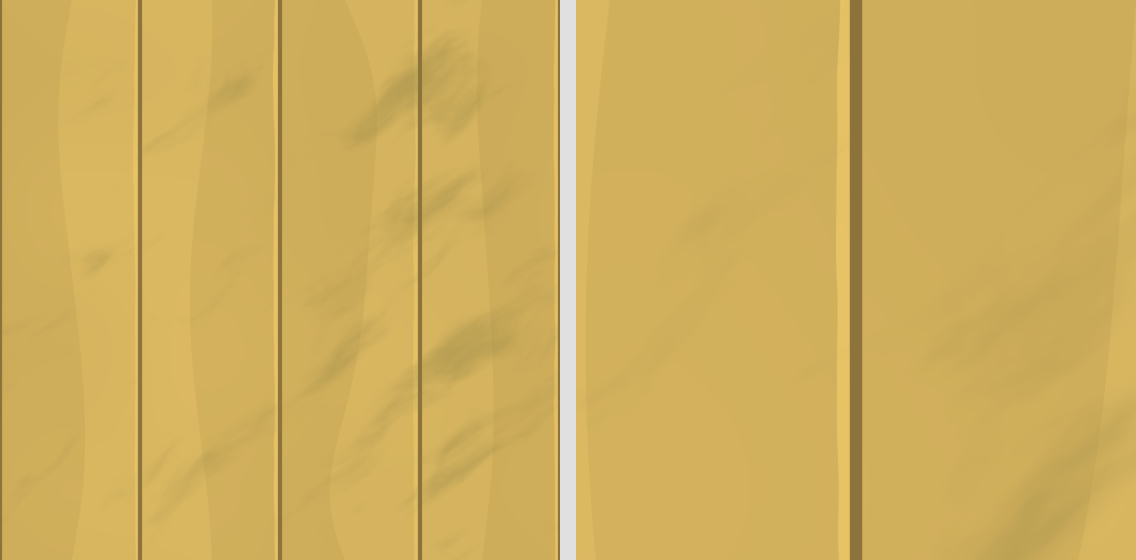
Left, the full canvas; right, a detail of the centre.
Reproduce this texture procedurally as a WebGL 1 fragment shader.

```glsl
precision highp float;
// Four upright ochre planks with dark seams and a ragged bright bevel beside each.
// A wavy line parts every plank into two close tones; sheared, wrapping
// fractal noise lays diagonal smudges over the whole tile.

uniform vec2 u_resolution;

const float TAU = 6.2831853;
const float PLANKS = 4.0;
const float SEAM_HALF = 0.0037;     // half the seam width
const float BEVEL_WIDTH = 0.0066;   // mean width of the bright bevel
const float BEVEL_WOBBLE = 0.0055;
const float SMUDGE_AMOUNT = 0.62;
const float CLOUD_AMOUNT = 0.035;

const vec3 DARK_TONE = vec3(0.815, 0.685, 0.358);
const vec3 LIGHT_TONE = vec3(0.848, 0.714, 0.377);
const vec3 BEVEL_COLOR = vec3(0.902, 0.758, 0.398);
const vec3 SEAM_COLOR = vec3(0.550, 0.452, 0.233);
const vec3 SMUDGE_COLOR = vec3(0.660, 0.580, 0.300);

// Wavy tone line, one component per plank
const vec4 WAVE_CENTER = vec4(0.128, 0.109, 0.131, 0.1165);
const vec4 WAVE_SWING = vec4(0.024, 0.020, 0.042, 0.015);
const vec4 WAVE_PEAK = vec4(0.219, 0.961, 0.779, 0.264);
const vec4 WAVE_SKEW = vec4(-0.22, 0.0, 0.65, -0.29);

float hash(vec2 p) {
  return fract(sin(dot(p, vec2(127.1, 311.7))) * 43758.5453);
}

// Value noise that wraps after a whole number of cells
float wrapNoise(vec2 p, vec2 period) {
  vec2 cell = floor(p);
  vec2 f = fract(p);
  f = f * f * (3.0 - 2.0 * f);
  vec2 a = mod(cell, period);
  vec2 b = mod(cell + 1.0, period);
  return mix(mix(hash(a), hash(vec2(b.x, a.y)), f.x),
             mix(hash(vec2(a.x, b.y)), hash(b), f.x), f.y);
}

float wrapFbm(vec2 uv, vec2 period) {
  float sum = 0.0;
  float weight = 0.5;
  for (int i = 0; i < 5; i++) {
    sum += weight * wrapNoise(uv * period + 0.37 * float(i), period);
    period *= 2.0;
    weight *= 0.54;
  }
  return sum;
}

// x of the tone line inside a plank, periodic in y
float toneLine(float plank, float y) {
  vec4 pick = vec4(equal(vec4(0.0, 1.0, 2.0, 3.0), vec4(plank)));
  float t = TAU * (y - dot(WAVE_PEAK, pick));
  float phase = t + dot(WAVE_SKEW, pick) * (1.0 - cos(t));
  return dot(WAVE_CENTER, pick) + dot(WAVE_SWING, pick) * cos(phase);
}

void main() {
  vec2 uv = gl_FragCoord.xy / u_resolution;
  float aa = 0.75 / min(u_resolution.x, u_resolution.y);

  float plank = floor(uv.x * PLANKS);
  float x = fract(uv.x * PLANKS) / PLANKS;
  float toRight = 1.0 / PLANKS - x;

  // Two tones, with the darker side alternating between planks
  float rightSide = smoothstep(-aa, aa, x - toneLine(plank, uv.y));
  float lightSide = mix(rightSide, 1.0 - rightSide, mod(plank, 2.0));
  vec3 color = mix(DARK_TONE, LIGHT_TONE, lightSide);

  // Ragged bevel left of each seam
  float ragged = 0.75 * wrapNoise(vec2(plank, uv.y * 7.0), vec2(PLANKS, 7.0))
               + 0.25 * wrapNoise(vec2(plank, uv.y * 29.0), vec2(PLANKS, 29.0));
  float bevelEdge = SEAM_HALF + BEVEL_WIDTH + BEVEL_WOBBLE * (ragged - 0.5);
  color = mix(BEVEL_COLOR, color, smoothstep(-aa, aa, toRight - bevelEdge));

  // Seam between planks
  float seam = 1.0 - smoothstep(-aa, aa, min(x, toRight) - SEAM_HALF);
  color = mix(color, SEAM_COLOR, seam);

  // Diagonal smudges and broad clouding; the shear by a whole number still tiles
  vec2 warp = vec2(wrapNoise(uv * 11.0, vec2(11.0)),
                   wrapNoise(uv * 13.0 + 0.5, vec2(13.0))) - 0.5;
  vec2 sheared = vec2(uv.x - uv.y, uv.y) + 0.035 * warp;
  float smudge = smoothstep(0.53, 0.90, wrapFbm(sheared, vec2(9.0, 6.0)));
  float cloud = wrapNoise(uv * 4.0 + 0.5, vec2(4.0)) - 0.5;
  color = mix(color, SMUDGE_COLOR, SMUDGE_AMOUNT * smudge * (1.0 - seam));
  color *= 1.0 + CLOUD_AMOUNT * cloud;

  gl_FragColor = vec4(color, 1.0);
}
```
